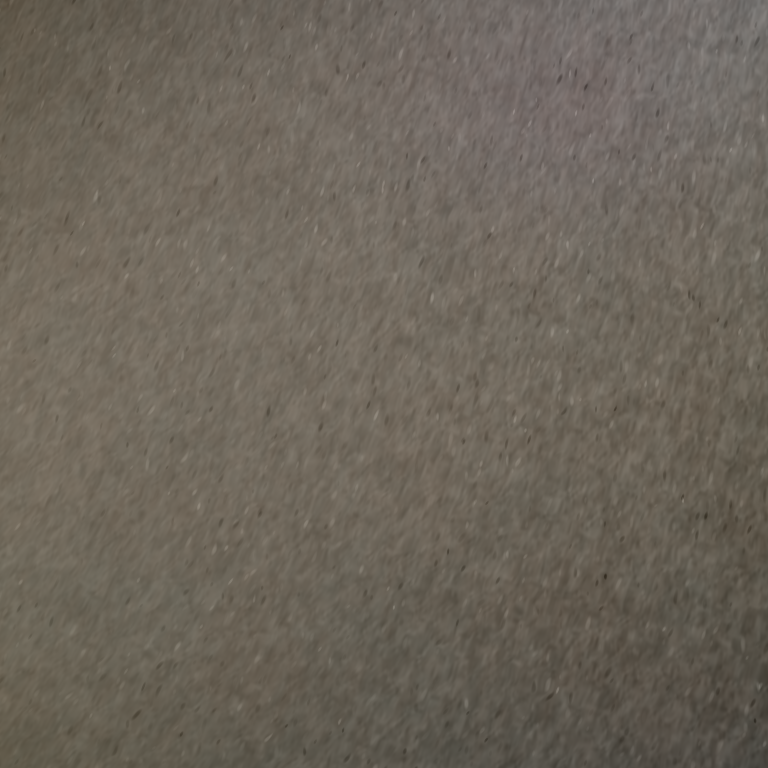
A three.js fragment shader for this texture:

```glsl
// Fine slanted short grain on a warm grey surface under uneven light.
#define STRAND_FREQ vec2(125.0, 72.0) // soft grains across and along the lean
#define CHIP_FREQ vec2(74.0, 44.0)    // cells of the separate chips
#define LEAN 0.60                     // slant at the left edge
#define STRAIGHTEN 0.33               // slant lost towards the right edge
#define GRAIN_GAIN 0.125
#define RELIEF_GAIN 0.035
#define CHIP_GAIN 0.10
#define MOTTLE_GAIN 0.032
#define TINT_GAIN 0.018

varying vec2 vUv;

float hash(vec2 p) {
  vec3 q = fract(vec3(p.xyx) * 0.1031);
  q += dot(q, q.yzx + 33.33);
  return fract((q.x + q.y) * q.z);
}

// Value noise, 0 to 1
float noise(vec2 p) {
  vec2 cell = floor(p);
  vec2 f = fract(p);
  f = f * f * (3.0 - 2.0 * f);
  float low = mix(hash(cell), hash(cell + vec2(1.0, 0.0)), f.x);
  float high = mix(hash(cell + vec2(0.0, 1.0)), hash(cell + 1.0), f.x);
  return mix(low, high, f.y);
}

// Weights of a parabola through values at 0, 0.5 and 1
vec3 parabola(float t) {
  return vec3((1.0 - t) * (1.0 - 2.0 * t), 4.0 * t * (1.0 - t), t * (2.0 * t - 1.0));
}

// Broad light: left, centre and right colours of three rows
vec3 surfaceLight(vec2 uv) {
  mat3 bottom = mat3(0.375, 0.355, 0.295, 0.35, 0.33, 0.292, 0.295, 0.28, 0.255);
  mat3 middle = mat3(0.455, 0.425, 0.372, 0.447, 0.416, 0.371, 0.405, 0.378, 0.33);
  mat3 top = mat3(0.36, 0.33, 0.275, 0.432, 0.404, 0.375, 0.45, 0.44, 0.43);
  vec3 across = parabola(uv.x);
  vec3 color = mat3(bottom * across, middle * across, top * across) * parabola(uv.y);
  vec2 toMauve = (uv - vec2(0.72, 0.85)) / vec2(0.20, 0.14);
  return color + vec3(0.010, 0.0, 0.020) * exp(-dot(toMauve, toMauve));
}

// Coordinates across and along the leaning strands
vec2 strandSpace(vec2 uv) {
  vec2 p = vec2(uv.x - uv.y * (LEAN - STRAIGHTEN * uv.x), uv.y + 0.4 * uv.x);
  vec2 wander = vec2(noise(uv * 60.0), noise(uv * 60.0 + 71.0)) - 0.5;
  return p + wander * vec2(0.004, 0.008) + 3.0;
}

// Three sizes of soft grain, about -0.5 to 0.5
float strands(vec2 p) {
  float coarse = noise(p * STRAND_FREQ * 0.62 + 17.0);
  float medium = noise(p * STRAND_FREQ);
  float fine = noise(p * STRAND_FREQ * 1.75 + 37.0);
  return 0.30 * coarse + 0.38 * medium + 0.32 * fine - 0.5;
}

// Separate slivers, some pale and some dark, mostly faint
float chips(vec2 p) {
  vec2 base = floor(p);
  float sum = 0.0;
  for (int j = -1; j <= 1; j++) {
    for (int i = -1; i <= 1; i++) {
      vec2 cell = base + vec2(float(i), float(j));
      float pick = hash(cell + 91.0);
      vec2 center = cell + vec2(hash(cell + 7.0), hash(cell + 29.0));
      vec2 d = p - center;
      d.x += d.y * (hash(cell + 47.0) - 0.5) * 0.8;
      vec2 size = mix(vec2(0.18, 0.22), vec2(0.36, 0.55), hash(cell + 63.0));
      float body = 1.0 - smoothstep(0.25, 1.0, length(d / size));
      float side = pick < 0.5 ? -1.0 : 1.0;
      float strength = abs(2.0 * pick - 1.0);
      sum += body * side * strength * strength * strength;
    }
  }
  return sum;
}

void main() {
  vec2 p = strandSpace(vUv);

  // Soft grain, faintly lit from one side
  float height = strands(p);
  float relief = height - strands(p + vec2(0.003, -0.003));
  float grain = GRAIN_GAIN * height + RELIEF_GAIN * relief;

  // Crisp chips gathered in patches
  float patchy = smoothstep(0.15, 0.85, noise(vUv * 22.0 + 5.0));
  grain += CHIP_GAIN * chips(p * CHIP_FREQ) * mix(0.35, 1.1, patchy);

  // Softer on the left, crisper on the right
  grain *= mix(0.78, 1.2, smoothstep(0.0, 1.0, vUv.x));

  // Cloudy tone and faint colour drift
  float mottle = 0.4 * noise(vUv * 7.0 + 19.0) + 0.6 * noise(vUv * 34.0 + 53.0) - 0.5;
  float drift = 0.5 * noise(vUv * 9.0 + 83.0) + 0.5 * noise(p * vec2(70.0, 42.0)) - 0.5;
  vec3 tint = TINT_GAIN * drift * vec3(1.0, -0.3, -0.7);

  vec3 color = surfaceLight(vUv) + grain + MOTTLE_GAIN * mottle + tint;
  gl_FragColor = vec4(clamp(color, 0.0, 1.0), 1.0);
}
```
